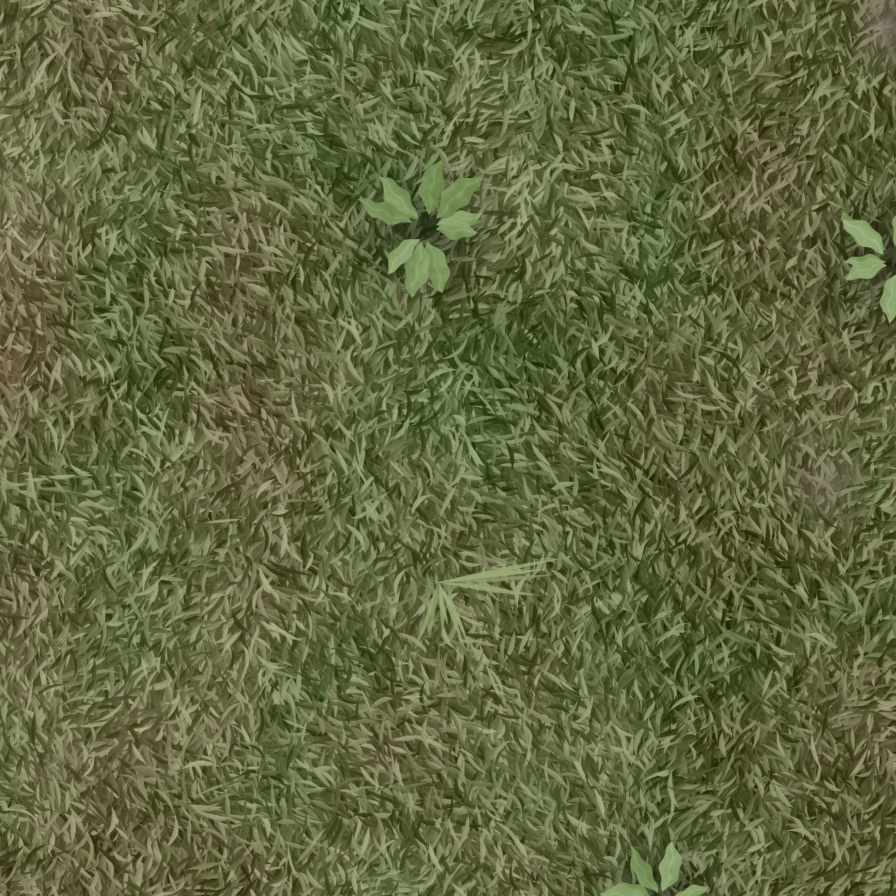
Reproduce this texture procedurally as a Shadertoy shader.

```glsl
const int LAYERS = 9;
const float SOFT = 0.0011;
const vec3 LEAF_PALE = vec3(0.58, 0.67, 0.46);
const vec3 LEAF_DEEP = vec3(0.36, 0.47, 0.23);
const vec3 STRAW = vec3(0.64, 0.70, 0.50);
const vec3 SOIL = vec3(0.47, 0.42, 0.38);

vec4 hash4(vec2 p) {
    vec4 q = fract(p.xyxy * vec4(0.1031, 0.1030, 0.0973, 0.1099));
    q += dot(q, q.wzxy + 33.33);
    return fract((q.xxyz + q.yzzw) * q.zywx);
}

float noise(vec2 p) {
    vec2 i = floor(p), f = fract(p);
    f = f * f * (3.0 - 2.0 * f);
    return mix(mix(hash4(i).x, hash4(i + vec2(1, 0)).x, f.x),
               mix(hash4(i + vec2(0, 1)).x, hash4(i + vec2(1, 1)).x, f.x), f.y);
}

float fbm(vec2 p) {
    float sum = 0.0, amp = 0.53;
    for (int i = 0; i < 4; i++) {
        sum += amp * noise(p);
        p = p * 2.03 + 17.3;
        amp *= 0.5;
    }
    return sum;
}

vec2 rotateTo(vec2 p, float angle) {
    float c = cos(angle), s = sin(angle);
    return vec2(c * p.x + s * p.y, c * p.y - s * p.x);
}

// Olive ramp: one brightness value gives the whole colour
vec3 olive(float tone) {
    return vec3(tone, tone + 0.02, tone - 0.13);
}

// Bent, tapered sliver: x is coverage, y is position across its width
vec2 sliver(vec2 p, float halfLength, float halfWidth, float bend) {
    float along = p.x / halfLength;
    float across = p.y - bend * halfLength * (along * along - 0.4);
    float edge = abs(across) - halfWidth * (1.0 - along * along);
    return vec2(smoothstep(SOFT, -SOFT, edge), clamp(across / halfWidth, -1.0, 1.0));
}

// Scattered blades, one per cell, drawn in a fixed order
vec3 grassLayer(vec3 color, vec2 uv, float layer) {
    float cell = mix(0.019, 0.024, hash4(vec2(layer, 3.0)).x);
    vec2 p = rotateTo(uv, layer * 1.3) + layer * 3.17;
    vec2 base = floor(p / cell);
    for (int j = -1; j <= 1; j++)
    for (int i = -1; i <= 1; i++) {
        vec2 id = base + vec2(i, j);
        vec4 r = hash4(id + layer * 37.0);
        vec4 s = hash4(id + layer * 71.0 + 211.0);
        vec2 offset = rotateTo(p - (id + r.xy) * cell, -layer * 1.3);
        vec2 root = uv - offset;
        float angle = 1.62 + 2.0 * (noise(root * 9.0) - 0.5) + 2.1 * (r.z - 0.5)
                    + 0.35 * (0.5 - root.x);
        vec2 blade = sliver(rotateTo(offset, angle), cell * mix(0.4, 0.92, r.w),
                            mix(0.0016, 0.0031, s.x), 0.7 * (s.y - 0.5));
        float tone = mix(0.17, 0.62, s.z) + 0.05 * (layer / float(LAYERS) - 0.5);
        tone -= 0.045 * blade.y;
        vec3 tint = vec3(0.035, -0.01, 0.02) * (s.w - 0.5);
        color = mix(color, olive(tone) + tint, blade.x * 0.88);
    }
    return color;
}

// Broad-leaved weed with leaves fanned around its centre
vec3 rosette(vec3 color, vec2 p, float size, float seed) {
    color *= 1.0 - 0.35 * exp(-dot(p, p) / (size * size * 0.45));
    for (int i = 0; i < 10; i++) {
        vec4 r = hash4(vec2(float(i), seed));
        float angle = float(i) * 2.4 + 0.7 * r.x;
        float halfLength = size * mix(0.26, 0.42, r.y);
        vec2 q = rotateTo(p, angle) - vec2(halfLength * 1.5, 0.0);
        q.y += 0.0015 * sin(q.x * 260.0 + r.z * 6.0);
        vec2 leaf = sliver(q, halfLength, halfLength * mix(0.3, 0.46, r.w), 0.3 * (r.z - 0.5));
        float light = 0.35 + 0.65 * r.z + 0.2 * leaf.y + 0.3 * (noise(p * 130.0) - 0.5);
        vec3 leafColor = mix(LEAF_DEEP, LEAF_PALE, clamp(light, 0.0, 1.0));
        leafColor += 0.05 * smoothstep(0.2, 0.0, abs(leaf.y));
        color = mix(color, leafColor, leaf.x * 0.95);
    }
    return color;
}

// Long pale stalks spreading between two angles
vec3 tuft(vec3 color, vec2 p, float fromAngle, float toAngle, float size, float seed) {
    for (int i = 0; i < 6; i++) {
        vec4 r = hash4(vec2(float(i) + 5.0, seed));
        float halfLength = size * mix(0.3, 0.5, r.x);
        vec2 q = rotateTo(p, mix(fromAngle, toAngle, r.y)) - vec2(halfLength, 0.0);
        vec2 stalk = sliver(q, halfLength, 0.0024, 0.18 * (r.z - 0.5));
        color = mix(color, STRAW - 0.12 * r.w, stalk.x * 0.85);
    }
    return color;
}

void mainImage(out vec4 fragColor, in vec2 fragCoord) {
    vec2 uv = fragCoord / iResolution.y;

    // Shaded thatch under the blades
    vec3 color = olive(0.22 + 0.16 * fbm(uv * 90.0));
    for (int i = 0; i < LAYERS; i++) color = grassLayer(color, uv, float(i));

    // Dry, lush and shaded patches
    float dry = fbm(uv * 7.0 + 4.0) - 0.5 + 0.3 * smoothstep(0.4, 0.0, uv.x)
              + 0.35 * smoothstep(0.45, 0.0, length(uv - vec2(1.0, 0.15))) - 0.1;
    color += vec3(0.10, -0.03, 0.04) * clamp(dry, -0.35, 0.5);
    color += 0.12 * (fbm(uv * 5.0 + 21.0) - 0.5) + 0.05 * (0.45 - uv.x);

    // Bare soil near the right side
    float bare = smoothstep(0.07, 0.0, length(uv - vec2(1.0, 0.97)))
               + 0.6 * smoothstep(0.06, 0.0, length(uv - vec2(0.92, 0.46)));
    color = mix(color, SOIL + 0.25 * (fbm(uv * 60.0) - 0.5), 0.75 * bare);

    // Weeds and stray stalks
    color = rosette(color, uv - vec2(0.475, 0.745), 0.085, 2.0);
    color = rosette(color, uv - vec2(1.0, 0.71), 0.085, 7.0);
    color = rosette(color, uv - vec2(0.74, -0.01), 0.08, 11.0);
    color = tuft(color, uv - vec2(0.49, 0.35), -0.15, 0.2, 0.14, 1.0);
    color = tuft(color, uv - vec2(0.49, 0.35), -2.1, -1.1, 0.08, 4.0);

    fragColor = vec4(clamp(color, 0.0, 1.0), 1.0);
}
```
